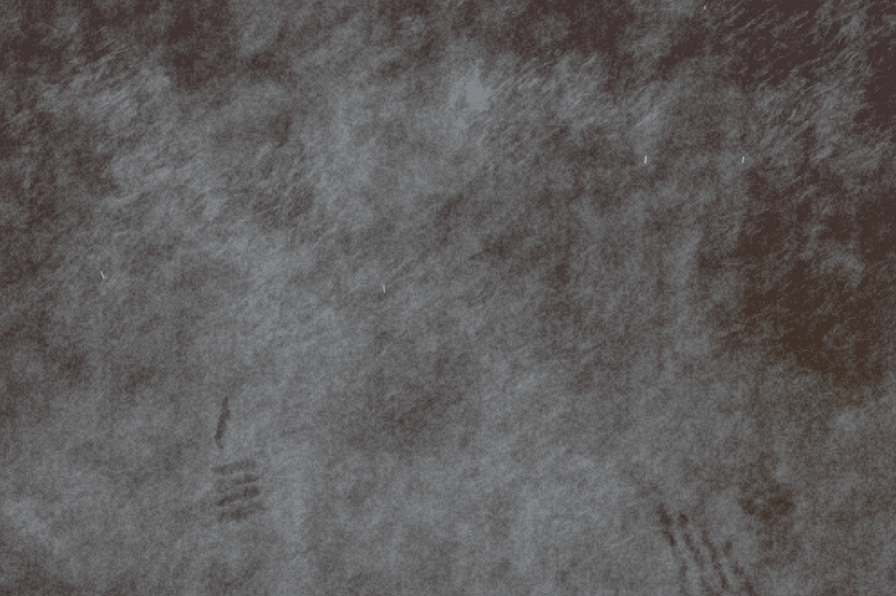
Reproduce this texture procedurally as a Shadertoy shader.

```glsl
// Weathered metal sheet: pale dust worn off a dark maroon and rusty ground.
// Soft blobs lay out the wear, warped noise mottles and flakes it, and hashed
// segments add slanted brush strokes, scratches and chips.

const vec3 MAROON = vec3(0.280, 0.236, 0.237);
const vec3 RUST   = vec3(0.275, 0.232, 0.200);
const vec3 STEEL  = vec3(0.380, 0.377, 0.377);
const vec3 DUST   = vec3(0.480, 0.490, 0.503);
const vec3 CHIP   = vec3(0.800, 0.820, 0.820);

const float BASE_TONE   = -0.06;  // -1 bare ground, 0 steel, 1 full dust
const float MOTTLE      = 1.90;
const float FLAKES      = 1.70;
const float BRUSH       = 0.65;
const float STROKES     = 0.70;
const float STREAKS     = 0.38;
const float GRAIN       = 0.72;
const float BRUSH_ANGLE = 0.55;

float hash(vec2 cell) {
    uvec2 q = uvec2(ivec2(cell)) * uvec2(1597334673u, 3812015801u);
    uint n = (q.x ^ q.y) * 1597334673u;
    n = (n ^ (n >> 15)) * 2246822519u;
    n ^= n >> 13;
    return float(n >> 8) / 16777216.0;
}

float noise(vec2 p) {
    vec2 i = floor(p), f = fract(p);
    f = f * f * (3.0 - 2.0 * f);
    return mix(mix(hash(i), hash(i + vec2(1, 0)), f.x),
               mix(hash(i + vec2(0, 1)), hash(i + vec2(1, 1)), f.x), f.y);
}

mat2 rotation(float a) {
    return mat2(cos(a), -sin(a), sin(a), cos(a));
}

float fbm(vec2 p) {
    float sum = 0.0, weight = 0.5;
    for (int i = 0; i < 6; i++) {
        sum += weight * noise(p);
        p = rotation(0.6) * p * 2.1 + 17.3;
        weight *= 0.56;
    }
    return sum / 1.1;
}

float blob(vec2 p, vec2 centre, vec2 radius) {
    vec2 d = (p - centre) / radius;
    return exp(-dot(d, d));
}

float segment(vec2 p, vec2 a, vec2 b) {
    vec2 d = b - a;
    return length(p - a - d * clamp(dot(p - a, d) / dot(d, d), 0.0, 1.0));
}

// Noise drawn out along one direction and cut to short marks
float brushMarks(vec2 p, float angle, vec2 scale) {
    return smoothstep(0.52, 0.85, noise(rotation(angle) * p * scale.x * vec2(1.0, scale.y)));
}

// One random line per grid cell, present with the given chance
float scatteredLines(vec2 p, float cells, float chance, float angle, float spread,
                     float halfLength, float width, float seed) {
    float cover = 0.0, soft = 1.0 / iResolution.y;
    vec2 home = floor(p * cells);
    for (int k = 0; k < 9; k++) {
        vec2 cell = home + vec2(k % 3 - 1, k / 3 - 1);
        vec2 id = cell + seed;
        vec2 centre = (cell + vec2(hash(id + 31.0), hash(id + 67.0))) / cells;
        float a = angle + spread * (hash(id + 103.0) - 0.5);
        vec2 reach = vec2(cos(a), sin(a)) * halfLength * (0.3 + 0.7 * hash(id + 149.0));
        float line = 1.0 - smoothstep(width - soft, width + soft, segment(p, centre - reach, centre + reach));
        float strength = 0.4 + 0.6 * hash(id + 251.0);
        cover = max(cover, line * strength * step(hash(id + 211.0), chance));
    }
    return cover;
}

// Dark finger drags and two round stains near the lower edge
float smears(vec2 p) {
    float dark = 0.0;
    vec2 w = p + 0.03 * (vec2(fbm(p * 30.0), fbm(p * 30.0 + 50.0)) - 0.5);
    for (int i = 0; i < 4; i++) {
        float k = float(i);
        float y = 0.135 + 0.026 * k;
        float bar = segment(w, vec2(0.365, y - 0.004), vec2(0.44 - 0.008 * k, y + 0.010));
        vec2 foot = vec2(1.155 + 0.036 * k, 0.0);
        float drag = segment(w, foot, foot + vec2(-0.045, 0.15 - 0.022 * k));
        dark = max(dark, 0.9 * smoothstep(0.015, 0.002, bar));
        dark = max(dark, 0.8 * smoothstep(0.012, 0.002, drag));
    }
    dark = max(dark, 0.9 * smoothstep(0.010, 0.002, segment(w, vec2(0.368, 0.25), vec2(0.38, 0.32))));
    dark = max(dark, 0.9 * smoothstep(0.070, 0.035, length(w - vec2(1.28, 0.155))));
    dark = max(dark, 0.7 * smoothstep(0.045, 0.020, length(w - vec2(1.31, 0.080))));
    return dark * (0.4 + 0.9 * noise(p * 70.0));
}

// Broad areas of wear and dust
float wearLayout(vec2 p) {
    float tone = BASE_TONE;
    tone -= 0.95 * blob(p, vec2(1.40, 0.64), vec2(0.38, 0.44));
    tone -= 1.00 * blob(p, vec2(0.00, 0.66), vec2(0.16, 0.28));
    tone -= 0.60 * blob(p, vec2(0.87, 0.64), vec2(0.12, 0.16));
    tone -= 0.40 * blob(p, vec2(0.68, 0.20), vec2(0.07, 0.15));
    tone -= 0.75 * smoothstep(0.80, 0.93, p.y);
    tone += 0.50 * blob(p, vec2(0.72, 0.14), vec2(0.50, 0.20));
    tone += 0.30 * blob(p, vec2(0.65, 0.76), vec2(0.28, 0.11));
    tone += 0.35 * blob(p, vec2(0.38, 0.52), vec2(0.32, 0.34));
    return tone;
}

void mainImage(out vec4 fragColor, in vec2 fragCoord) {
    vec2 p = fragCoord / iResolution.y;
    vec2 warp = vec2(fbm(p * 5.0), fbm(p * 5.0 + 40.0)) - 0.5;

    float tone = wearLayout(p + 0.20 * warp);
    tone += MOTTLE * (fbm(p * 7.0 + warp * 1.5) - 0.5);

    // Ragged flakes, slightly drawn out along the brushing
    float upper = smoothstep(0.25, 0.95, p.y);
    vec2 bent = p + 0.05 * warp;
    vec2 grainwise = rotation(BRUSH_ANGLE + 0.25) * bent;
    tone += FLAKES * (0.75 + 0.35 * upper) * (fbm(grainwise * vec2(26.0, 44.0)) - 0.5);

    // Vertical runs, strongest at the top
    tone += STREAKS * (0.5 + upper) * (noise(vec2(p.x * 26.0, p.y * 1.6)) - 0.5);
    tone += 0.20 * (noise(vec2(p.x * 170.0, p.y * 14.0)) - 0.5);

    // Slanted brush marks and separate strokes in patches
    float patches = smoothstep(0.36, 0.62, fbm(p * 6.0 + 80.0)) * (0.35 + 0.65 * upper);
    float marks = brushMarks(bent, BRUSH_ANGLE, vec2(38.0, 4.5));
    marks = max(marks, 0.7 * brushMarks(bent + 9.0, BRUSH_ANGLE + 0.45, vec2(55.0, 3.5)));
    float strokes = scatteredLines(bent, 34.0, 0.55, BRUSH_ANGLE, 0.7, 0.014, 0.0016, 500.0);
    strokes = max(strokes, scatteredLines(bent, 25.0, 0.45, BRUSH_ANGLE + 0.1, 1.3, 0.020, 0.0013, 700.0));
    tone += patches * (BRUSH * marks + STROKES * strokes);
    tone += 0.35 * scatteredLines(bent, 11.0, 0.45, 0.9, 2.4, 0.035, 0.0010, 300.0);

    tone -= smears(p);
    tone += GRAIN * (noise(p * 330.0) - 0.5) + 0.45 * (noise(p * 150.0 + 7.0) - 0.5);

    // Ground to steel to dust, with rust gathering at the right
    float rust = blob(p + 0.2 * warp, vec2(1.38, 0.32), vec2(0.28, 0.32));
    vec3 ground = mix(MAROON, RUST, rust);
    vec3 color = mix(STEEL, ground, clamp(-tone, 0.0, 1.25));
    color = mix(color, DUST, clamp(tone, 0.0, 1.3));

    // Rare bright chips
    float chips = scatteredLines(p, 7.0, 0.12, 1.65, 0.6, 0.006, 0.0012, 900.0);
    fragColor = vec4(mix(color, CHIP, 0.75 * chips), 1.0);
}
```
